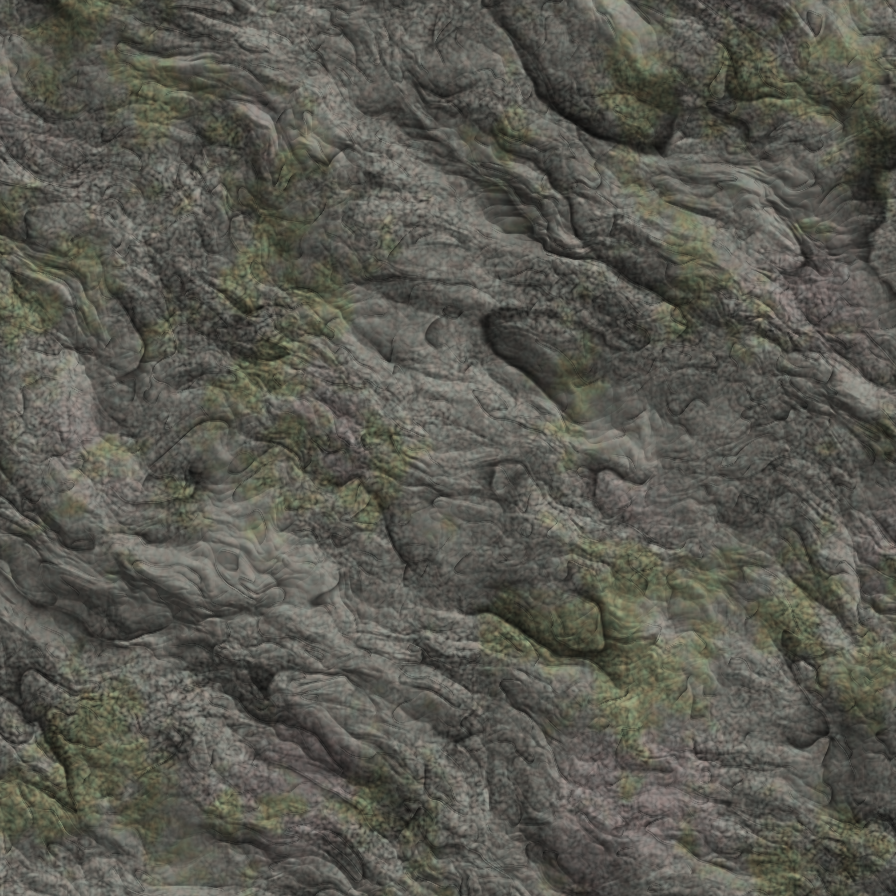
A Shadertoy shader for this texture:

```glsl
// Weathered grey rock face with diagonal folds, sharp dark ledges and faint moss.
// Folded gradient noise, stretched along the strata, forms a height field that
// is lit from the upper right, then tinted and covered with pebbled grain.

vec2 hashDirection(vec2 cell) {
    vec3 k = fract(cell.xyx * vec3(0.1031, 0.1030, 0.0973));
    k += dot(k, k.yzx + 33.33);
    float angle = 6.2832 * fract((k.x + k.y) * k.z);
    return vec2(cos(angle), sin(angle));
}

float gradientNoise(vec2 p) {
    vec2 i = floor(p), f = p - i;
    vec2 u = f * f * f * (f * (f * 6.0 - 15.0) + 10.0);
    float a = dot(hashDirection(i), f);
    float b = dot(hashDirection(i + vec2(1, 0)), f - vec2(1, 0));
    float c = dot(hashDirection(i + vec2(0, 1)), f - vec2(0, 1));
    float d = dot(hashDirection(i + 1.0), f - 1.0);
    return mix(mix(a, b, u.x), mix(c, d, u.x), u.y);
}

// Bends the strata, then roughens every edge
vec2 warp(vec2 p) {
    p += 0.06 * vec2(gradientNoise(p * 4.0), gradientNoise(p * 4.0 + 17.0));
    p += 0.020 * vec2(gradientNoise(p * 15.0), gradientNoise(p * 15.0 + 31.0));
    return p + 0.007 * vec2(gradientNoise(p * 48.0), gradientNoise(p * 48.0 + 47.0));
}

// x runs along the strata (down to the right), y across them
vec2 strata(vec2 p) {
    return vec2(dot(p, vec2(0.68, -0.73)), dot(p, vec2(0.73, 0.68)));
}

// x: height, y: shadow under ledges, hard on one side and soft on the other
vec2 rockSurface(vec2 p) {
    vec2 q = strata(warp(p)) + 5.0;
    float height = 0.0, shadow = 0.0, freq = 1.0;
    for (int i = 0; i < 6; i++) {
        float id = float(i);
        vec2 stretch = mix(vec2(1.7, 4.2), vec2(2.4, 3.6), id / 5.0);
        float n = gradientNoise(q * stretch * freq + 13.0 * id);
        height += 0.27 * abs(n) / pow(freq, 1.07);
        if (i < 5) {
            float present = smoothstep(0.0, 0.3, gradientNoise(q * vec2(2.2, 3.2) * freq + 71.0 + id));
            float ledge = smoothstep(-0.012, 0.012, n) * exp(-max(n, 0.0) / 0.085);
            shadow = max(shadow, present * ledge * (1.0 - 0.07 * id));
        }
        freq *= 1.9;
        q = mat2(0.992, -0.125, 0.125, 0.992) * q; // finer ledges lie flatter
    }
    return vec2(height, shadow);
}

void mainImage(out vec4 fragColor, in vec2 fragCoord) {
    vec2 p = fragCoord / iResolution.y;
    vec2 toLight = vec2(0.5, 0.866);
    float stepSize = 0.0011;

    // Directional light on the folds
    vec2 here = rockSurface(p - toLight * stepSize);
    vec2 ahead = rockSurface(p + toLight * stepSize);
    float lit = clamp((here.x - ahead.x) / (2.0 * stepSize), -4.0, 2.4);
    float tone = 0.40 * exp(0.165 * lit);

    // Ledge shadows
    tone *= 1.0 - 0.80 * 0.5 * (here.y + ahead.y);

    // Broad stains, pale bare facets and fine striations along the strata
    vec2 q = strata(p + 0.02 * gradientNoise(p * 9.0) + 0.006 * gradientNoise(p * 40.0));
    tone *= 1.0 + 0.28 * gradientNoise(p * 3.3 + 7.0) + 0.28 * gradientNoise(p * 13.0 + 3.0);
    float bare = smoothstep(0.15, 0.35, gradientNoise(q * vec2(5.0, 9.0) + 61.0));
    tone *= 1.0 + 0.18 * bare * smoothstep(-0.5, 1.5, lit);
    tone *= 1.0 + 0.25 * bare * gradientNoise(q * vec2(12.0, 70.0));

    // Pebbled grain: dark network between small bumps, plus finer grit
    float rough = 0.85 + 0.9 * gradientNoise(p * 7.0 + 19.0) + 0.6 * gradientNoise(p * 22.0 + 29.0);
    rough = clamp(rough, 0.3, 1.4) * (1.0 - 0.5 * bare);
    vec2 grainPos = p + 0.005 * vec2(gradientNoise(p * 60.0), gradientNoise(p * 60.0 + 37.0));
    float pebbles = abs(gradientNoise(grainPos * vec2(80.0, 105.0)));
    pebbles += 0.6 * abs(gradientNoise(grainPos * 150.0 + 9.0));
    tone *= 1.0 + rough * (0.72 * (pebbles - 0.33) + 0.40 * gradientNoise(p * 225.0));

    // Soft shoulder keeps the lit faces grey
    tone /= pow(1.0 + pow(max(tone, 0.0) / 0.72, 3.0), 0.3333);

    // Warm grey stone with olive moss, dusty pink and rusty-green flecks
    float patchNoise = gradientNoise(p * 5.0 + 23.0) + 0.7 * gradientNoise(p * 15.0 + 5.0);
    patchNoise += 0.5 * gradientNoise(p * 45.0 + 15.0);
    float moss = smoothstep(0.0, 0.55, patchNoise);
    float pink = smoothstep(0.15, 0.45, gradientNoise(q * vec2(3.5, 6.0) + 83.0)) * (1.0 - moss);
    vec3 tint = vec3(1.01, 1.0, 0.94);
    tint = mix(tint, vec3(1.04, 1.06, 0.80), moss * 0.85);
    tint = mix(tint, vec3(1.07, 0.98, 0.97), pink * 0.7);
    float flecks = gradientNoise(p * 120.0 + 51.0) + 0.6 * gradientNoise(p * 42.0 + 11.0);
    tint += vec3(0.10, -0.04, -0.05) * flecks * (0.6 + 0.6 * moss);

    fragColor = vec4(clamp(tone * tint, 0.03, 0.75), 1.0);
}
```
